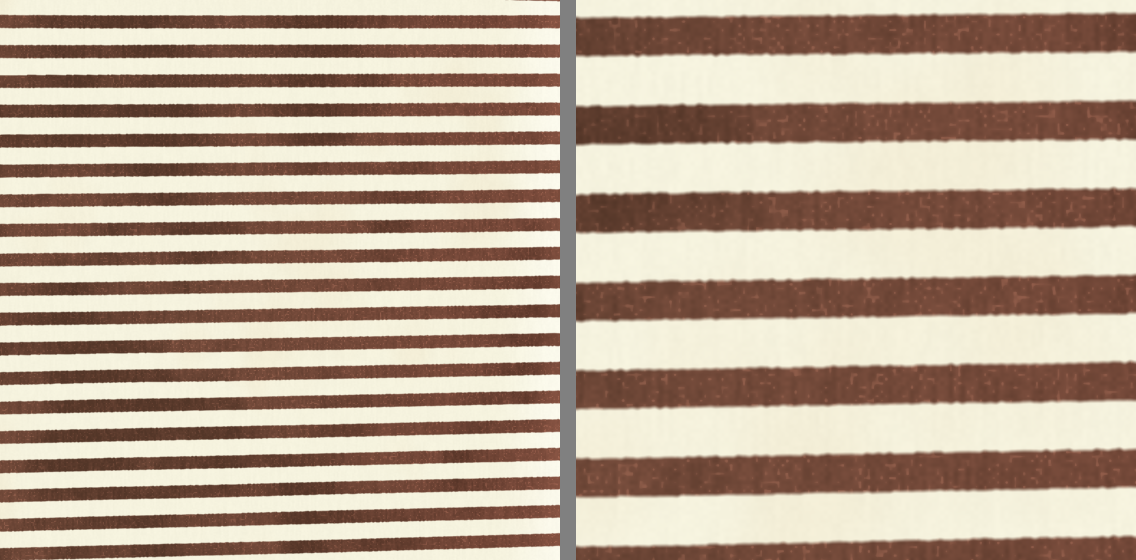
Left, the full canvas; right, a detail of the centre.
Reproduce this texture procedurally as a three.js fragment shader.

```glsl
#define FIRST_STRIPE 0.0384
#define PERIOD_LEFT 0.0529
#define PERIOD_RIGHT 0.0514
#define BOW 0.003
#define HALF_WIDTH 0.0114
#define EDGE_SOFTNESS 0.0017
#define THREADS 300.0

varying vec2 vUv;

const vec3 CREAM = vec3(0.963, 0.952, 0.872);
const vec3 WARM_CREAM = vec3(0.950, 0.925, 0.830);
const vec3 BRIGHT_CREAM = vec3(0.990, 0.985, 0.940);
const vec3 DARK_BROWN = vec3(0.325, 0.210, 0.155);
const vec3 BROWN = vec3(0.465, 0.300, 0.235);
const vec3 WORN_BROWN = vec3(0.610, 0.400, 0.320);

float hash(vec2 p) {
  p = fract(p * vec2(0.1031, 0.1130));
  p += dot(p, p.yx + 33.33);
  return fract((p.x + p.y) * p.x * 17.0);
}

float noise(vec2 p) {
  vec2 cell = floor(p);
  vec2 f = fract(p);
  f = f * f * (3.0 - 2.0 * f);
  float low = mix(hash(cell), hash(cell + vec2(1.0, 0.0)), f.x);
  float high = mix(hash(cell + vec2(0.0, 1.0)), hash(cell + vec2(1.0)), f.x);
  return mix(low, high, f.y);
}

float fbm(vec2 p) {
  float sum = 0.0;
  float weight = 0.5;
  for (int i = 0; i < 3; i++) {
    sum += weight * noise(p);
    p = p * 2.1 + 17.3;
    weight *= 0.5;
  }
  return sum / 0.875;
}

// Signed distance to the nearest stripe of the slightly fanned cloth
float stripeDistance(vec2 uv) {
  float depth = 1.0 - uv.y;
  float period = mix(PERIOD_LEFT, PERIOD_RIGHT, uv.x);
  float bow = BOW * 4.0 * depth * (1.0 - depth);
  float corner = 0.004 * smoothstep(0.85, 1.0, uv.x) * (1.0 - smoothstep(0.0, 0.03, depth));
  float wave = 0.0012 * (noise(vec2(uv.x * 5.0, depth * 9.0)) - 0.5);
  float offset = depth - FIRST_STRIPE - bow - corner - wave;
  float row = fract(offset / period + 0.5) - 0.5;
  return abs(row) * period - HALF_WIDTH;
}

void main() {
  vec2 uv = vUv;

  // Knit: upright threads, fine grain and broad shading
  float thread = noise(uv * vec2(THREADS, THREADS * 0.2));
  float grain = noise(uv * THREADS * 1.3 + 41.0);
  float shade = fbm(uv * vec2(7.0, 5.0) + 8.0);
  float rightLight = smoothstep(0.3, 1.0, uv.x);

  // Ragged printed edge
  float ragged = 0.0011 * (thread - 0.5);
  float ink = 1.0 - smoothstep(-EDGE_SOFTNESS, EDGE_SOFTNESS, stripeDistance(uv) + ragged);

  // Base cloth
  vec3 cloth = mix(CREAM, WARM_CREAM, 0.7 * smoothstep(0.5, 0.8, shade));
  cloth = mix(cloth, BRIGHT_CREAM, 0.8 * smoothstep(0.88, 1.0, uv.x));
  cloth += 0.012 * (thread + grain - 1.0);

  // Dye with dark patches, worn flecks and a warmer right side
  float fade = smoothstep(0.25, 0.65, shade + 0.12 * rightLight);
  float tone = 0.15 + 0.7 * fade + 0.4 * (thread - 0.5) + 0.35 * (grain - 0.5);
  vec3 dye = mix(DARK_BROWN, BROWN, clamp(tone, 0.0, 1.1));
  float fleck = smoothstep(0.72, 1.0, grain) * (0.2 + 0.4 * fade);
  float edgeWear = smoothstep(0.94, 1.0, uv.x) * 0.35;
  dye = mix(dye, WORN_BROWN, clamp(fleck + edgeWear, 0.0, 1.0));
  dye += vec3(0.02, -0.003, 0.0) * rightLight;

  gl_FragColor = vec4(mix(cloth, dye, ink), 1.0);
}
```
